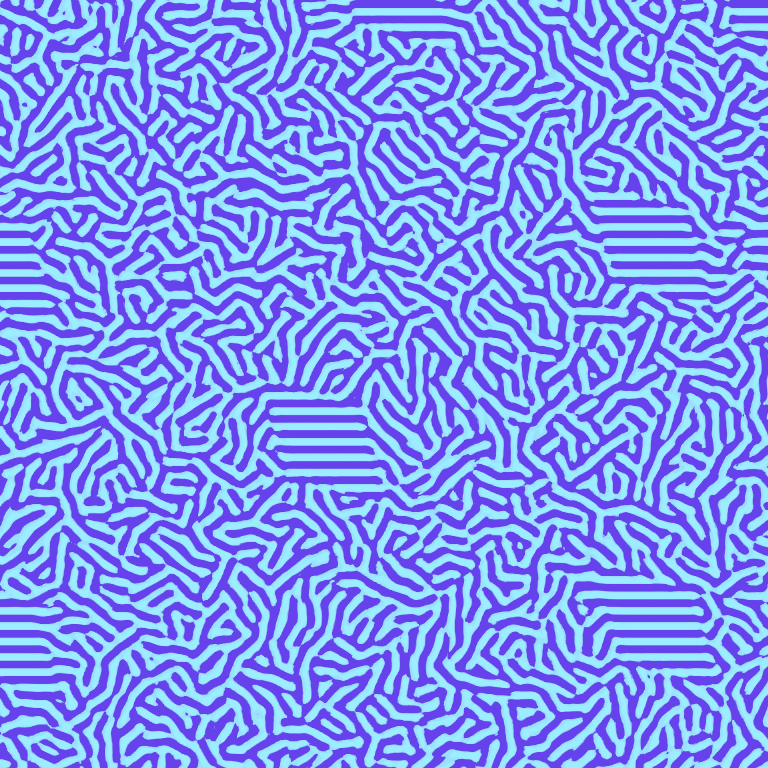
A three.js fragment shader for this pattern:

```glsl
// Labyrinth of evenly wide, winding pale blue and violet bands, like a reaction-diffusion pattern.
varying vec2 vUv;

const float TAU = 6.2831853;

// Hash without sine: three random values per cell
vec3 hash3(vec2 p) {
  vec3 q = fract(p.xyx * vec3(0.1031, 0.1030, 0.0973));
  q += dot(q, q.yxz + 33.33);
  return fract((q.xxy + q.yzz) * q.zyx);
}

// Stripes of one lattice corner, faded out with the distance d to it
float stripePatch(vec2 p, vec2 corner, vec2 d) {
  float w = max(0.0, 1.0 - 2.0 * dot(d, d));
  vec3 rnd = hash3(corner + 71.0);
  vec2 dir = normalize(rnd.xy - 0.5);
  // A few larger areas share one level set of stripes
  vec2 area = fract(floor(corner / 4.0) * vec2(0.618, 0.371));
  if (fract(area.x * 7.31 + area.y * 5.17) > 0.91) {
    dir = vec2(0.0, 1.0);
    rnd.z = 0.0;
  }
  return w * w * sin(TAU * (dot(p, dir) + rnd.z));
}

// Patches of stripes on a triangular lattice, evened out in strength
float stripes(vec2 p) {
  vec2 q = p / 2.1;
  vec2 cell = floor(q + (q.x + q.y) * 0.366025);
  vec2 d = q - cell + (cell.x + cell.y) * 0.211325;
  vec2 side = d.x > d.y ? vec2(1.0, 0.0) : vec2(0.0, 1.0);
  float s = stripePatch(p, cell, d)
          + stripePatch(p, cell + side, d - side + 0.211325)
          + stripePatch(p, cell + 1.0, d - 0.57735);
  return s * inversesqrt(s * s + 0.08);
}

// Band-pass filter on a spiral of samples, so that all bands get one width
float labyrinth(vec2 p) {
  float sum = 0.0;
  float norm = 0.0;
  vec2 dir = vec2(1.0, 0.0);
  for (int i = 0; i < 16; i++) {
    float r = 0.82 * sqrt((float(i) + 0.5) / 16.0);
    // Ring wave (Bessel J0) under a soft window
    float wave = 0.5 * (cos(5.805 * r) + cos(2.4045 * r));
    float kernel = wave * exp(-2.2 * r * r);
    sum += kernel * stripes(p + r * dir);
    norm += kernel * wave;
    // Turn by the golden angle
    dir = mat2(-0.73737, 0.67549, -0.67549, -0.73737) * dir;
  }
  return sum / norm;
}

void main() {
  float field = labyrinth(vUv * 50.0) + 0.015;

  // Pale bands brighten slightly toward their crest
  vec3 violet = vec3(0.40, 0.26, 0.93);
  vec3 pale = mix(vec3(0.60, 0.88, 0.99), vec3(0.61, 0.93, 1.0), smoothstep(0.35, 0.8, field));

  // Edge about one pixel wide at any size
  float slope = length(vec2(dFdx(field), dFdy(field))) + 1e-5;
  float cover = clamp(0.5 + field / (1.1 * slope), 0.0, 1.0);
  gl_FragColor = vec4(mix(violet, pale, cover), 1.0);
}
```
